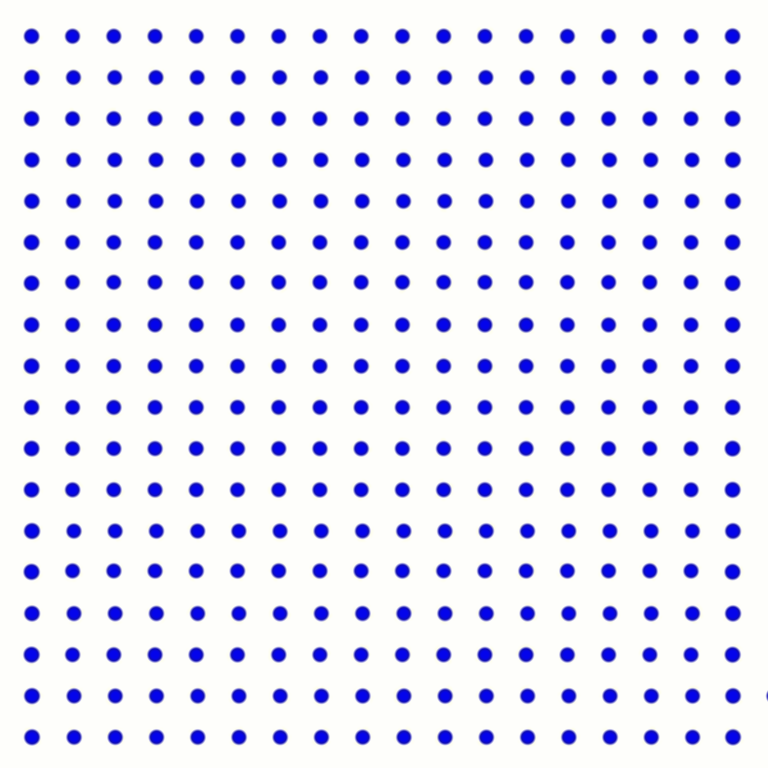
Reproduce this pattern procedurally as a three.js fragment shader.

```glsl
// An 18 by 18 grid of soft blue dots on near-white paper.
// Each pixel finds its nearest grid cell, nudges that dot by row and column,
// then shades it by distance: core, darker rim, blurred edge, faint warm halo.

varying vec2 vUv;

// Lengths are fractions of the canvas; rows count down from the top.
const float DOTS = 18.0;
const vec2 FIRST_DOT = vec2(0.0413, 0.0472);
const float PITCH = 0.05369;
const float RADIUS = 0.0094;
const float EDGE_RADIUS = 0.0099;
const float RADIUS_VARIATION = 0.0004;
const float BLUR = 0.0022;
const float INNER_OFFSET = -0.0005;
const vec2 ROW_SHIFT = vec2(0.0011, 0.0020);
const float ROW_LIFT = 0.0018;
const float STRAY_ROW = 16.0;
const float HALO_WIDTH = 0.007;
const float HALO_STRENGTH = 0.6;
const float NOISE_SCALE = 110.0;

const vec3 PAPER = vec3(0.995, 0.995, 0.985);
const vec3 HALO = vec3(0.995, 0.995, 0.90);
const vec3 CORE = vec3(0.015, 0.015, 0.92);
const vec3 RIM = vec3(0.06, 0.05, 0.70);

float hash(vec2 p) {
  return fract(sin(dot(p, vec2(127.1, 311.7))) * 43758.5);
}

float cornerSlope(vec2 corner, vec2 p) {
  float angle = 6.28318 * hash(corner);
  return dot(vec2(cos(angle), sin(angle)), p - corner);
}

float gradientNoise(vec2 p) {
  vec2 i = floor(p);
  vec2 f = p - i;
  vec2 u = f * f * f * (f * (f * 6.0 - 15.0) + 10.0);
  vec2 e = vec2(1.0, 0.0);
  return mix(mix(cornerSlope(i, p), cornerSlope(i + e.xy, p), u.x),
             mix(cornerSlope(i + e.yx, p), cornerSlope(i + e.xx, p), u.x), u.y);
}

// 1 when two whole numbers are equal, otherwise 0
float same(float a, float b) {
  return 1.0 - step(0.5, abs(a - b));
}

// Centre offset shared by the inner dots of one row
vec2 rowNudge(float row) {
  float beat = mod(row, 13.0);
  float shifted = same(beat, 1.0) + same(beat, 3.0) + same(beat, 4.0) + same(beat, 12.0);
  float shift = shifted * mix(ROW_SHIFT.x, ROW_SHIFT.y, row / (DOTS - 1.0));
  float lift = same(mod(row, 7.0), 6.0) * ROW_LIFT;
  return vec2(INNER_OFFSET + shift, -lift);
}

void main() {
  vec2 p = vec2(vUv.x, 1.0 - vUv.y);

  // Nearest cell; one row runs on to a dot cut by the right border
  vec2 cell = floor((p - FIRST_DOT) / PITCH + 0.5);
  cell.y = clamp(cell.y, 0.0, DOTS - 1.0);
  cell.x = clamp(cell.x, 0.0, DOTS - 1.0 + same(cell.y, STRAY_ROW));

  // Outer columns are larger, less regular, and barely nudged
  float outer = max(same(cell.x, 0.0), step(DOTS - 1.5, cell.x));
  vec2 centre = FIRST_DOT + cell * PITCH + rowNudge(cell.y) * mix(1.0, 0.3, outer);
  float radius = mix(RADIUS, EDGE_RADIUS, outer);
  radius += outer * RADIUS_VARIATION * (hash(cell) - 0.5);
  float d = length(p - centre) - radius;

  // Patchy warm tint on the paper around each dot
  float patches = smoothstep(-0.1, 0.45, gradientNoise(p * NOISE_SCALE));
  float halo = smoothstep(HALO_WIDTH, BLUR, d) * patches * HALO_STRENGTH;
  vec3 paper = mix(PAPER, HALO, halo);

  // Ink darkens towards the rim, then blurs into the paper
  vec3 ink = mix(CORE, RIM, smoothstep(-2.4 * BLUR, -0.4 * BLUR, d));
  float coverage = 1.0 - smoothstep(-BLUR, BLUR, d);
  gl_FragColor = vec4(mix(paper, ink, coverage), 1.0);
}
```
